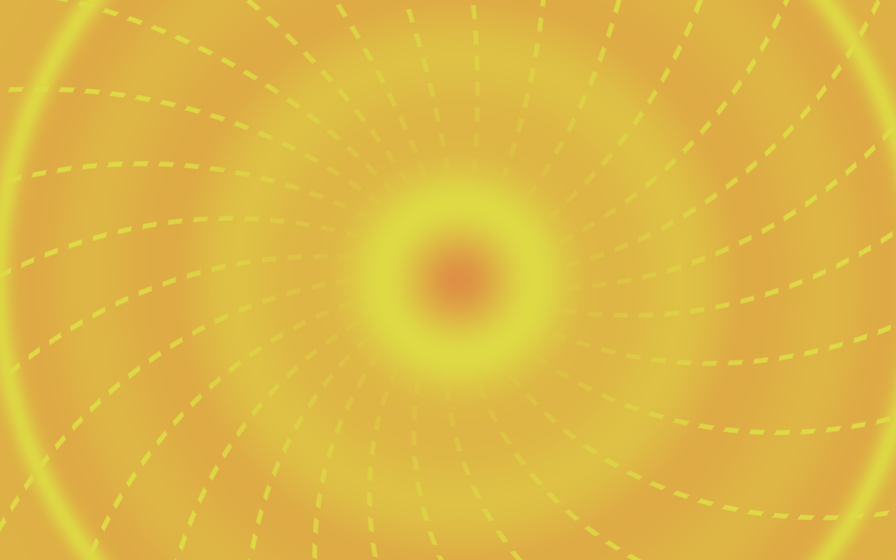
A Shadertoy shader for this background:

```glsl
// Golden concentric glow rings crossed by swirling dashed rays.
#define ARM_COUNT 28
#define CENTRE_SHIFT vec2(0.019, 0.0)
#define DASH_PERIOD 0.0458
#define DASH_LENGTH 0.025
#define DASH_WIDTH 0.0085
#define TWIST 0.653
#define PIVOT_RADIUS 0.52
#define START_ANGLE 1.645
#define RING_RADIUS 0.822

const float TAU = 6.2831853;
const vec3 GOLD = vec3(0.87, 0.68, 0.27);
const vec3 LEMON = vec3(0.87, 0.85, 0.27);

// Soft radial band of the given centre and width
float band(float r, float centre, float width) {
    float d = (r - centre) / width;
    return exp(-d * d);
}

// The hue varies only through the green channel
vec3 glowColour(float r) {
    float green = GOLD.g;
    // Amber core and its bright halo
    green -= 0.12 * band(r, 0.0, 0.06);
    green += 0.17 * band(r, 0.135, 0.065);
    green += 0.025 * band(r, 0.25, 0.08);
    // Wide soft rings
    green += 0.075 * band(r, 0.40, 0.085);
    green -= 0.020 * band(r, 0.51, 0.05);
    green += 0.035 * band(r, 0.66, 0.06);
    green -= 0.015 * band(r, 0.76, 0.04);
    // Thin outer ring and the corners beyond it
    green += 0.16 * band(r, RING_RADIUS, 0.022);
    green += 0.02 * band(r, 0.95, 0.08);
    return vec3(GOLD.r, green, GOLD.b);
}

// Coverage of one dashed spiral ray
float dashedArm(float r, float angle, float index, float pixel) {
    float turn = TAU * index / float(ARM_COUNT);

    // Layered waves make the spacing and curl uneven
    float sway = 0.105 * cos(turn + 0.673)
               + 0.038 * cos(2.0 * turn - 1.571)
               + 0.035 * cos(3.0 * turn);
    float twist = TWIST - 0.29 * cos(turn) - 0.085 * cos(3.0 * turn);

    // Distance across the curve, corrected for its slope
    float armAngle = START_ANGLE + turn + sway + twist * (r - PIVOT_RADIUS);
    float delta = mod(angle - armAngle + 0.5 * TAU, TAU) - 0.5 * TAU;
    float slope = r * twist;
    float across = abs(r * delta) / sqrt(1.0 + slope * slope);

    // Position along the curve, by approximate arc length
    float arcLength = r * (1.0 + slope * slope / 6.0);
    float along = abs(fract(arcLength / DASH_PERIOD) - 0.5) * DASH_PERIOD;

    float edge = max(across - 0.5 * DASH_WIDTH, along - 0.5 * DASH_LENGTH);
    return 1.0 - smoothstep(-pixel, pixel, edge);
}

void mainImage(out vec4 fragColor, in vec2 fragCoord) {
    float pixel = 1.0 / iResolution.y;
    vec2 p = (fragCoord - 0.5 * iResolution.xy) * pixel - CENTRE_SHIFT;
    float r = length(p);
    float angle = atan(p.y, p.x);

    // Dashes fade away towards the core
    float dashes = 0.0;
    for (int i = 0; i < ARM_COUNT; i++) {
        dashes = max(dashes, dashedArm(r, angle, float(i), pixel));
    }
    dashes *= smoothstep(0.03, 0.65, r);

    fragColor = vec4(mix(glowColour(r), LEMON, dashes), 1.0);
}
```
